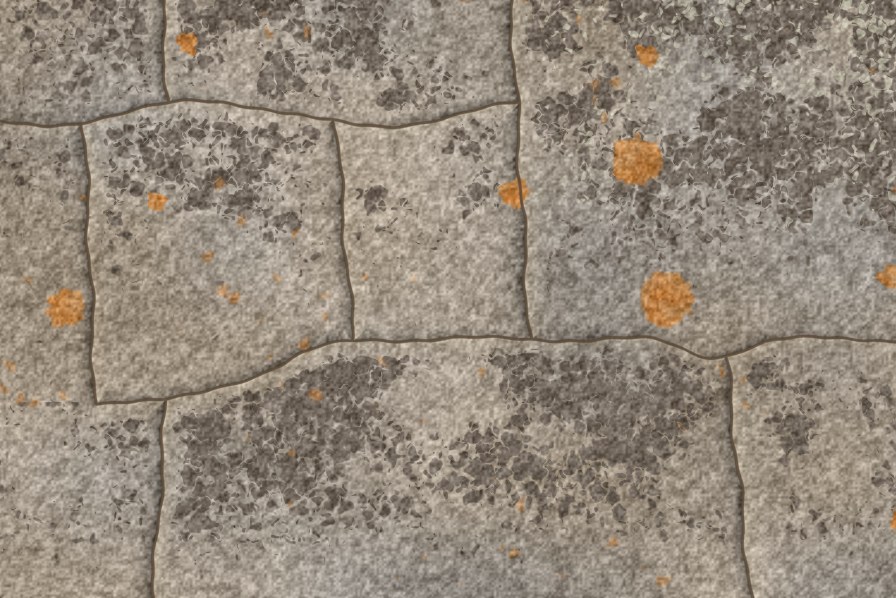
A Shadertoy shader for this texture:

```glsl
// Fitted polygonal stone wall with dark, white and orange lichen.
#define STONE        vec3(0.625, 0.588, 0.540)
#define EDGE_LIGHT   vec3(0.760, 0.705, 0.610)
#define JOINT        vec3(0.340, 0.275, 0.210)
#define DARK_LICHEN  vec3(0.415, 0.375, 0.335)
#define WHITE_LICHEN vec3(0.760, 0.745, 0.670)
#define ORANGE       vec3(0.770, 0.480, 0.210)
#define JOINT_WIDTH  0.0040
#define BEVEL        0.011
#define GRAIN        0.42
#define CRUST_SCALE  48.0
#define SPOT_CELL    0.20
#define SPOT_SHARE   0.36

float hash(vec2 p) {
    vec3 q = fract(p.xyx * 0.1031);
    q += dot(q, q.yzx + 33.33);
    return fract((q.x + q.y) * q.z);
}

float noise(vec2 p) {
    vec2 i = floor(p), f = fract(p);
    f = f * f * (3.0 - 2.0 * f);
    return mix(mix(hash(i), hash(i + vec2(1, 0)), f.x),
               mix(hash(i + vec2(0, 1)), hash(i + 1.0), f.x), f.y);
}

float grain(vec2 p) {
    return 0.30 * noise(p * 62.0) + 0.40 * noise(p * 135.0) + 0.30 * noise(p * 250.0) - 0.5;
}

// Cellular noise: discs that swell and merge as density rises.
float crust(vec2 p, float density) {
    float cover = 0.0;
    for (int y = -1; y <= 1; y++)
    for (int x = -1; x <= 1; x++) {
        vec2 id = floor(p) + vec2(x, y);
        vec2 centre = id + vec2(hash(id), hash(id + 7.3));
        float r = 0.8 * sqrt(clamp(density - hash(id + 31.7), 0.0, 1.0));
        float disc = 1.0 - smoothstep(r - 0.15, r + 0.1, distance(p, centre));
        cover = max(cover, disc * smoothstep(0.0, 0.2, r));
    }
    return cover;
}

// Height of the long joint between the lower and upper courses.
float bedHeight(float x) {
    float notch = (x - 1.19) * 16.0;
    return 0.328 + 0.105 * smoothstep(0.25, 0.63, x) - 0.03 * exp(-notch * notch);
}

// Distance to a joint that stops where "beyond" turns positive.
float seam(float across, float beyond) {
    return length(vec2(across, max(beyond, 0.0)));
}

float jointDistance(vec2 p) {
    p += 0.004 * sin(p.yx * vec2(31.0, 23.0) + 2.0 * sin(p * 13.0));
    p += 0.0012 * sin(p.yx * 97.0);
    float bed = bedHeight(p.x);
    float course = 0.81 + 0.02 * sin(11.0 * p.x - 2.2);
    float side = 0.158 - 0.04 * (p.y - 0.36);
    float spine = 0.885 - 0.055 * (p.y - 0.44);
    float outside = max(bed - p.y, p.y - course);
    float d = seam(p.y - bed, side - p.x);
    d = min(d, seam(p.y - course, p.x - spine));
    d = min(d, seam(p.x - spine, bed - p.y));
    d = min(d, seam(p.x - side, outside));
    d = min(d, seam(p.x - 0.59 + 0.08 * (p.y - 0.44), outside));
    d = min(d, seam(p.x - 0.28 + 0.05 * (p.y - 0.82), course - p.y));
    d = min(d, seam(p.x - 0.255 - 0.07 * p.y, p.y - bed));
    return min(d, seam(p.x - 1.255 + 0.1 * p.y, p.y - bed));
}

// Round lichen colonies, one at most in each cell.
float colonies(vec2 p) {
    vec2 q = p / SPOT_CELL, id = floor(q);
    vec2 centre = id + 0.3 + 0.4 * vec2(hash(id + 3.1), hash(id + 11.9));
    float r = mix(0.06, 0.25, hash(id + 23.4));
    float disc = 1.0 - smoothstep(r * 0.85, r * 1.05, distance(q, centre));
    return disc * step(hash(id + 47.2), SPOT_SHARE);
}

void mainImage(out vec4 fragColor, in vec2 fragCoord) {
    vec2 p = fragCoord / iResolution.y;
    float d = jointDistance(p);
    vec2 e = vec2(0.002, 0.0);
    vec2 inward = vec2(jointDistance(p + e.xy) - jointDistance(p - e.xy),
                       jointDistance(p + e.yx) - jointDistance(p - e.yx)) / (2.0 * e.x);
    float light = dot(inward, vec2(0.9, -0.45));

    // Rough stone with broad warm and cool areas
    float rough = grain(p);
    float relief = rough - grain(p + vec2(-0.003, 0.003));
    vec3 col = STONE + 0.12 * (noise(p * 4.0 + 9.0) - 0.5);
    col += vec3(0.035, 0.0, -0.045) * (noise(p * 5.0 + 40.0) - 0.45);

    // Worn edges, pale toward the light and dark away from it
    float bevel = exp(-d / BEVEL);
    col = mix(col, EDGE_LIGHT, bevel * clamp(light, 0.0, 1.0) * 0.85);
    col *= 1.0 - 0.6 * bevel * clamp(-light, 0.0, 1.0);

    // Dark lichen grows in clumps toward the top of each course
    vec2 ragged = p + 0.014 * (vec2(noise(p * 90.0), noise(p * 90.0 + 50.0)) - 0.5);
    float bed = bedHeight(p.x);
    float level = p.y < bed ? p.y / bed : (p.y - bed) / (1.0 - bed);
    float clump = 0.5 * noise(p * 5.5 + 2.0) + 0.5 * noise(p * 15.0);
    float density = smoothstep(0.33, 0.70, clump) * smoothstep(0.05, 0.6, level);
    density *= smoothstep(0.008, 0.045, d) * mix(0.5, 1.0, smoothstep(0.1, 0.4, p.x));
    float dark = max(crust(ragged * CRUST_SCALE, density + 0.04),
                     crust(ragged * CRUST_SCALE * 2.1 + 17.0, density * 0.8));
    col = mix(col, DARK_LICHEN, 0.88 * dark);

    // White flecks, thickest on the large upper stone
    float upper = smoothstep(0.87, 0.96, p.x) * smoothstep(0.56, 0.82, p.y);
    float white = crust(ragged * CRUST_SCALE * 1.6 + 71.0, 0.03 + 0.6 * upper * noise(p * 9.0 + 6.0));
    col = mix(col, WHITE_LICHEN, 0.75 * white);

    // Orange colonies and stray specks
    float specks = crust(ragged * 32.0 + 5.0, 0.14 * smoothstep(0.5, 0.8, noise(p * 6.0 + 80.0)));
    float orange = max(colonies(ragged), 0.6 * specks);
    vec3 ochre = mix(ORANGE, STONE * vec3(1.08, 0.92, 0.68), 0.5 * noise(p * 40.0));
    col = mix(col, ochre, orange * (0.72 + 0.25 * noise(p * 75.0)));

    // Surface grain, then the open joint
    col += GRAIN * rough + 0.12 * relief;
    float gap = 1.0 - smoothstep(0.25 * JOINT_WIDTH, JOINT_WIDTH, d);
    col = mix(col, JOINT, gap * 0.85);
    fragColor = vec4(clamp(col, 0.0, 1.0), 1.0);
}
```
